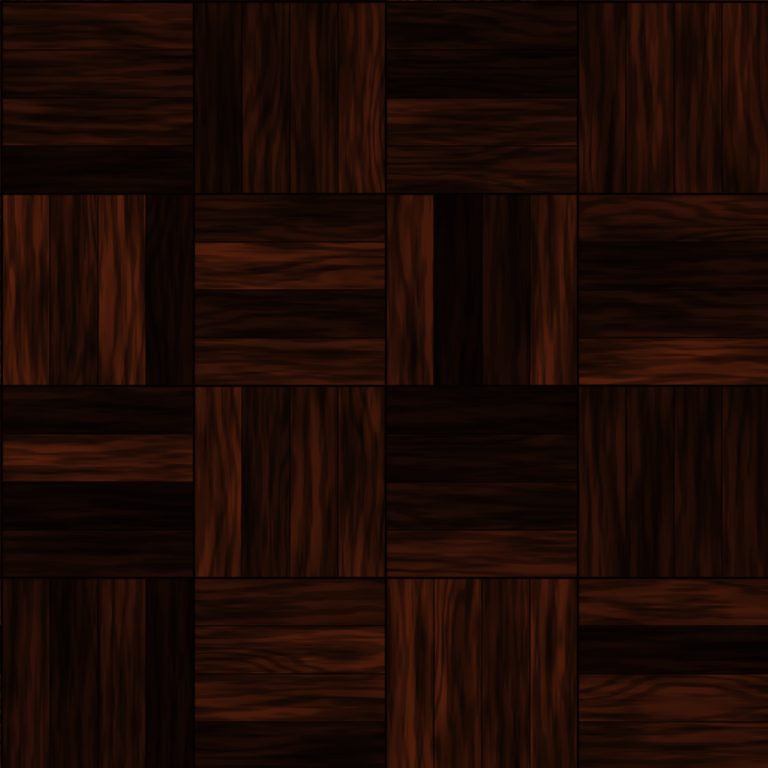
This texture is drawn by a WebGL 2 fragment shader. Its source:

```glsl
#version 300 es
precision highp float;
// Dark basket-weave parquet: a 4 by 4 grid of square tiles, each cut into four
// strips whose direction alternates like a checkerboard. Every strip gets its
// own hashed tone, plus arched growth rings and long stretched-noise pores.
uniform vec2 u_resolution;
out vec4 fragColor;

const float TILES = 4.0;
const float STRIPS = 4.0;
const float TAU = 6.2831853;
const vec2 GRID_SHIFT = vec2(0.010, -0.010);
const vec3 SEAM_COLOR = vec3(0.020, 0.007, 0.004);
const vec3 DARK_WOOD = vec3(0.055, 0.018, 0.010);
const vec3 LIGHT_WOOD = vec3(0.250, 0.090, 0.035);

float hash(vec2 p) {
    return fract(sin(dot(p, vec2(127.1, 311.7))) * 43758.5453);
}

float valueNoise(vec2 p) {
    vec2 cell = floor(p);
    vec2 f = fract(p);
    f = f * f * (3.0 - 2.0 * f);
    float low = mix(hash(cell), hash(cell + vec2(1.0, 0.0)), f.x);
    float high = mix(hash(cell + vec2(0.0, 1.0)), hash(cell + vec2(1.0, 1.0)), f.x);
    return mix(low, high, f.y);
}

float fbm(vec2 p) {
    float sum = 0.0;
    float weight = 0.5;
    for (int i = 0; i < 3; i++) {
        sum += weight * valueNoise(p);
        p = p * 2.03 + 17.3;
        weight *= 0.5;
    }
    return sum / 0.875;
}

// Distance to the nearest edge of a unit cell
float edgeDistance(float x) {
    return min(x, 1.0 - x);
}

// Coverage of a seam with the given half width, softened over one pixel
float seam(float dist, float halfWidth, float pixel) {
    return 1.0 - smoothstep(halfWidth - 0.5 * pixel, halfWidth + pixel, dist);
}

// Growth rings: bands across the strip, bent into arches by slow noise
float rings(vec2 p, vec2 seed, float bend) {
    float warp = valueNoise(p * vec2(1.6, 6.0) + seed);
    float feather = valueNoise(p * vec2(7.0, 55.0) + seed);
    float phase = p.y * 13.0 + bend * warp + 0.45 * feather;
    return smoothstep(0.25, 1.0, 0.5 + 0.5 * sin(TAU * phase));
}

// Dark pores, stretched into long streaks
float pores(vec2 p, vec2 seed) {
    float coarse = valueNoise(p * vec2(3.0, 38.0) + seed);
    float fine = valueNoise(p * vec2(9.0, 80.0) + seed.yx);
    return smoothstep(0.40, 0.85, 0.6 * coarse + 0.4 * fine);
}

vec3 woodColor(vec2 p, vec2 seed, float tone) {
    float arch = hash(seed + 3.7);
    float figure = rings(p, seed, mix(0.8, 4.5, arch * arch));
    float streaks = pores(p, seed + 31.0);
    float cloud = fbm(p * vec2(1.8, 11.0) + seed + 57.0);
    vec3 base = mix(DARK_WOOD, LIGHT_WOOD, tone);
    float shade = (1.0 - 0.36 * figure) * (1.0 - 0.42 * streaks);
    return base * shade * mix(0.62, 1.26, smoothstep(0.2, 0.8, cloud));
}

void main() {
    vec2 tilePos = gl_FragCoord.xy / u_resolution * TILES - GRID_SHIFT;
    float pixel = TILES / min(u_resolution.x, u_resolution.y);
    vec2 tile = mod(floor(tilePos), TILES);
    vec2 local = fract(tilePos);

    // x runs along the strip, y across it
    bool vertical = mod(tile.x + tile.y, 2.0) < 0.5;
    vec2 p = vertical ? local.yx : local;
    float strip = floor(p.y * STRIPS);

    // Tone and grain offset of this strip
    vec2 id = tile * vec2(5.0, 7.0) + vec2(strip * 1.37, strip * 2.11);
    float tone = hash(id + 0.5);
    vec2 seed = 90.0 * vec2(hash(id + 11.0), hash(id + 23.0));
    vec3 color = woodColor(p, seed, tone);

    // Thin joints between strips, wider ones around the tile
    float stripEdge = edgeDistance(fract(p.y * STRIPS)) / STRIPS;
    float tileEdge = min(edgeDistance(local.x), edgeDistance(local.y));
    color = mix(color, SEAM_COLOR, 0.65 * seam(stripEdge, 0.003, pixel));
    color = mix(color, SEAM_COLOR, 0.90 * seam(tileEdge, 0.005, pixel));

    fragColor = vec4(color, 1.0);
}
```
